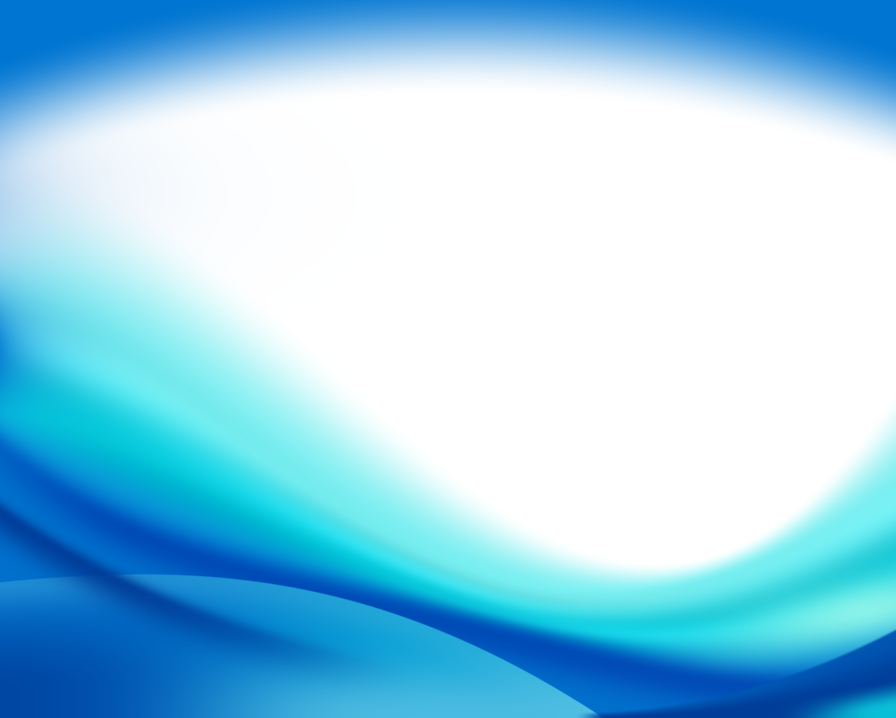
A WebGL 2 fragment shader for this background:

```glsl
#version 300 es
precision highp float;
uniform vec2 u_resolution;
out vec4 outColor;

const vec3 WHITE = vec3(1.0);
const vec3 SKY = vec3(0.0, 0.46, 0.82);
const vec3 HAZE = vec3(0.62, 0.78, 0.92);
const vec3 AQUA = vec3(0.46, 0.93, 0.94);
const vec3 CYAN = vec3(0.04, 0.80, 0.87);
const vec3 BLUE = vec3(0.0, 0.44, 0.80);
const vec3 DEEP = vec3(0.0, 0.27, 0.70);
const vec3 NAVY = vec3(0.0, 0.24, 0.60);
const vec3 MINT = vec3(0.62, 0.98, 0.92);
const vec3 HILL_LIGHT = vec3(0.38, 0.79, 0.90);

// Curve heights at x = 0, 1/4, 1/2, 3/4, 1
const float TOP_EDGE[5] = float[](0.835, 0.920, 0.950, 0.927, 0.850);
const float WHITE_EDGE[5] = float[](0.756, 0.634, 0.352, 0.218, 0.463);
const float AQUA_EDGE[5] = float[](0.560, 0.406, 0.215, 0.178, 0.308);
const float CYAN_EDGE[5] = float[](0.438, 0.316, 0.169, 0.120, 0.200);
const float UPPER_RIBBON[5] = float[](0.373, 0.212, 0.132, 0.059, 0.059);
const float LOWER_RIBBON[5] = float[](0.288, 0.129, 0.055, 0.026, 0.023);
const float HILL_EDGE[5] = float[](0.189, 0.195, 0.117, -0.067, -0.336);

const float TOP_SOFTNESS = 0.085;
const float SWOOSH_START = 0.64;
const float FIBRE_STRENGTH = 0.035;

// Smooth polynomial through five evenly spaced heights
float curve(float x, float h[5]) {
  float sum = 0.0;
  for (int i = 0; i < 5; i++) {
    float weight = 1.0;
    for (int j = 0; j < 5; j++) {
      if (j != i) weight *= (4.0 * x - float(j)) / float(i - j);
    }
    sum += h[i] * weight;
  }
  return sum;
}

float bell(float d, float width) {
  d /= width;
  return exp(-d * d);
}

// Bell with different softness above and below its crest
float ribbon(float d, float above, float below) {
  return bell(d, d > 0.0 ? above : below);
}

// 0 at the start height, 1 at the lower end height
float descend(float y, float start, float end) {
  return smoothstep(0.0, 1.0, (start - y) / max(start - end, 0.001));
}

void main() {
  vec2 p = gl_FragCoord.xy / u_resolution;
  float pixel = 1.0 / u_resolution.y;

  float whiteY = curve(p.x, WHITE_EDGE);
  float aquaY = curve(p.x, AQUA_EDGE);
  float cyanY = curve(p.x, CYAN_EDGE);
  float upperY = curve(p.x, UPPER_RIBBON);
  float lowerY = curve(p.x, LOWER_RIBBON);

  // White centre falling through aqua and cyan into blue
  vec3 color = mix(WHITE, AQUA, descend(p.y, whiteY, aquaY));
  color = mix(color, CYAN, descend(p.y, aquaY, cyanY));
  color = mix(color, BLUE, descend(p.y, cyanY, upperY));

  // Faint fibres following the flow
  float flow = (p.y - upperY) / max(aquaY - upperY, 0.02);
  float fibres = sin(flow * 9.0 + p.x * 5.0) + 0.5 * sin(flow * 17.0 - p.x * 8.0);
  color += FIBRE_STRENGTH * fibres * bell(flow - 0.6, 0.4);

  // Glows on both sides
  color = mix(color, HAZE, 0.75 * exp(-p.x / 0.09) * bell(p.y - 0.73, 0.13));
  color = mix(color, SKY, 0.85 * exp(-p.x / 0.045) * bell(p.y - 0.51, 0.085));
  vec2 mintOffset = p - vec2(0.97, 0.15);
  mintOffset.y -= 0.25 * mintOffset.x;
  color = mix(color, MINT, 0.85 * bell(mintOffset.x, 0.15) * bell(mintOffset.y, 0.045));

  // Sky band across the top
  float topY = curve(p.x, TOP_EDGE);
  float sky = smoothstep(-TOP_SOFTNESS, TOP_SOFTNESS, p.y - topY);
  color = mix(color, SKY, sky);

  // Upper ribbon
  float upper = ribbon(p.y - upperY, 0.022, 0.035);
  color = mix(color, DEEP, 0.85 * upper * smoothstep(-0.1, 0.15, p.x));

  // Translucent hill, dark at left and bright along its foot
  float hillY = curve(p.x, HILL_EDGE);
  float hill = smoothstep(-pixel, pixel, hillY - p.y);
  vec3 hillColor = mix(BLUE, CYAN, 0.6 * smoothstep(0.1, 0.5, p.x));
  hillColor = mix(hillColor, HILL_LIGHT, 0.35 * bell(hillY - p.y, 0.04));
  float foot = smoothstep(0.12, 0.0, p.y) * smoothstep(0.08, 0.42, p.x);
  hillColor = mix(hillColor, HILL_LIGHT, 0.85 * foot);
  float shade = bell(p.x, 0.2) * smoothstep(0.2, 0.04, p.y);
  hillColor = mix(hillColor, NAVY, 0.9 * shade);
  color = mix(color, hillColor, 0.9 * hill);

  // Lower ribbon, crisp above and soft below, fading to the right
  float lower = ribbon(p.y - lowerY, 0.014, 0.035);
  float lowerFade = 1.0 - smoothstep(0.12, 0.48, p.x);
  color = mix(color, NAVY, 0.95 * lower * lowerFade);

  // Swoosh rising into the right corner
  float run = max(p.x - SWOOSH_START, 0.0);
  float swooshTop = 0.006 + 0.9 * run * run;
  float swooshBase = 0.35 * run * run;
  float swoosh = smoothstep(-0.003, 0.003, swooshTop - p.y);
  swoosh *= smoothstep(SWOOSH_START, SWOOSH_START + 0.04, p.x);
  vec3 swooshColor = mix(NAVY, BLUE, 0.5 * smoothstep(swooshBase, swooshTop, p.y));
  float corner = smoothstep(0.86, 0.98, p.x) * smoothstep(0.01, -0.03, p.y - swooshBase);
  swooshColor = mix(swooshColor, CYAN, 0.9 * corner);
  color = mix(color, swooshColor, swoosh);

  outColor = vec4(clamp(color, 0.0, 1.0), 1.0);
}
```
